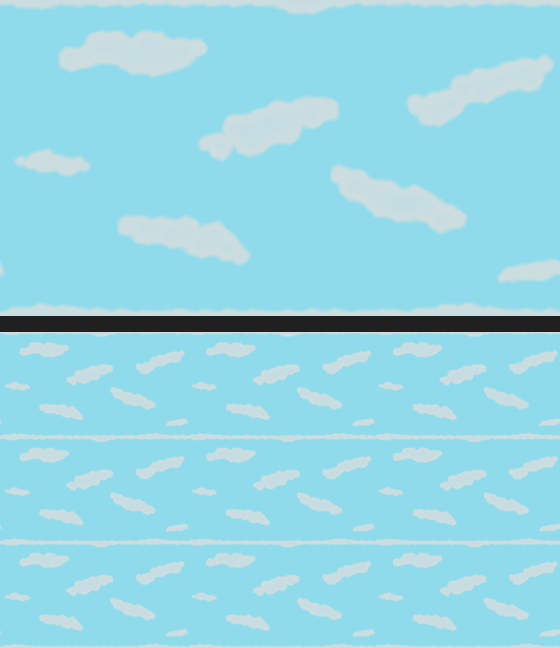
Top, the tile; bottom, the same tile 3 across and 3 down.
Give the GLSL for this texture, as a Shadertoy shader.

```glsl
const float TAU = 6.2831853;
const int CLOUD_COUNT = 7;
const int PUFF_COUNT = 9;
const vec3 SKY = vec3(0.56, 0.86, 0.92);
const vec3 CLOUD_CORE = vec3(0.772, 0.864, 0.888);
const vec3 CLOUD_RIM = vec3(0.806, 0.868, 0.874);

float hash(vec2 p) {
    return fract(sin(dot(p, vec2(127.1, 311.7))) * 4375.85);
}

float smoothMin(float a, float b, float k) {
    float h = max(k - abs(a - b), 0.0) / k;
    return min(a, b) - 0.25 * k * h * h;
}

// Shortest offset on the wrapped canvas
vec2 wrapOffset(vec2 d, vec2 period) {
    return d - period * round(d / period);
}

// Cellular noise that wraps after a whole number of cells
float cellular(vec2 uv, vec2 cells) {
    vec2 p = uv * cells;
    vec2 base = floor(p);
    float nearest = 2.0;
    for (int y = -1; y <= 1; y++) {
        for (int x = -1; x <= 1; x++) {
            vec2 cell = base + vec2(x, y);
            vec2 id = mod(cell, cells);
            vec2 seed = cell + vec2(hash(id), hash(id + 57.0));
            nearest = min(nearest, length(p - seed));
        }
    }
    return nearest;
}

// A row of merged puffs along a leaning spine
float cloudDistance(vec2 p, float halfWidth, float lean, float seed) {
    float d = 1.0;
    for (int j = 0; j < PUFF_COUNT; j++) {
        float t = 2.0 * float(j) / float(PUFF_COUNT - 1) - 1.0;
        float size = hash(vec2(seed, float(j)));
        float lift = hash(vec2(float(j) + 19.0, seed)) - 0.5;
        float radius = halfWidth * 0.28 * (0.7 + 0.5 * size) * (1.0 - 0.5 * t * t);
        vec2 center = halfWidth * vec2(0.87 * t, lean * t + 0.2 * lift);
        d = smoothMin(d, length(p - center) - radius, 0.015);
    }
    return d;
}

float bulge(float u, float center, float sharpness) {
    return pow(0.5 + 0.5 * cos(TAU * (u - center)), sharpness);
}

// Thin bank of cloud lying across the horizontal seam
float bankDistance(float u, float y) {
    float above = 0.016 + 0.018 * bulge(u, 0.09, 30.0) + 0.018 * bulge(u, 0.83, 24.0);
    float below = 0.014 + 0.03 * bulge(u, 0.54, 50.0) + 0.012 * bulge(u, 0.07, 90.0);
    float lumps = 0.004 * abs(sin(TAU * 4.0 * u + 0.6 * sin(TAU * 3.0 * u)));
    return abs(y) - (y > 0.0 ? above : below) - lumps;
}

// Uneven brush edge from layered sines
float edgeWobble(vec2 uv) {
    float broad = sin(TAU * (21.0 * uv.x + 5.0 * uv.y));
    float fine = sin(TAU * (17.0 * uv.y - 26.0 * uv.x) + broad);
    return 0.0025 * broad + 0.002 * fine;
}

void mainImage(out vec4 fragColor, in vec2 fragCoord) {
    vec2 uv = fragCoord / iResolution.xy;
    vec2 period = vec2(iResolution.x / iResolution.y, 1.0);
    vec2 p = uv * period;

    float d = bankDistance(uv.x, wrapOffset(p, period).y);

    // Clouds step down the sky, spread sideways by the golden ratio
    for (int i = 0; i < CLOUD_COUNT; i++) {
        float n = float(i);
        vec2 center = vec2(fract(0.24 + 0.618 * n), 0.83 - 0.115 * n);
        float halfWidth = 0.235 - 0.006 * n;
        if (i > 0 && i % 3 == 0) halfWidth *= 0.53;
        float lean = 0.3 * sin(1.1 * n);
        vec2 offset = wrapOffset(p - center * period, period);
        d = min(d, cloudDistance(offset, halfWidth, lean, n + 3.0));
    }
    d += edgeWobble(uv);

    // Pale rim and faint horizontal brush marks
    float rim = smoothstep(-0.04, -0.012, d);
    float marks = smoothstep(0.35, 0.95, cellular(uv, vec2(18.0, 24.0)));
    vec3 cloud = mix(CLOUD_CORE, CLOUD_RIM, clamp(rim * 0.8 + marks * 0.35, 0.0, 1.0));

    float cover = smoothstep(0.009, -0.009, d);
    fragColor = vec4(mix(SKY, cloud, cover), 1.0);
}
```
